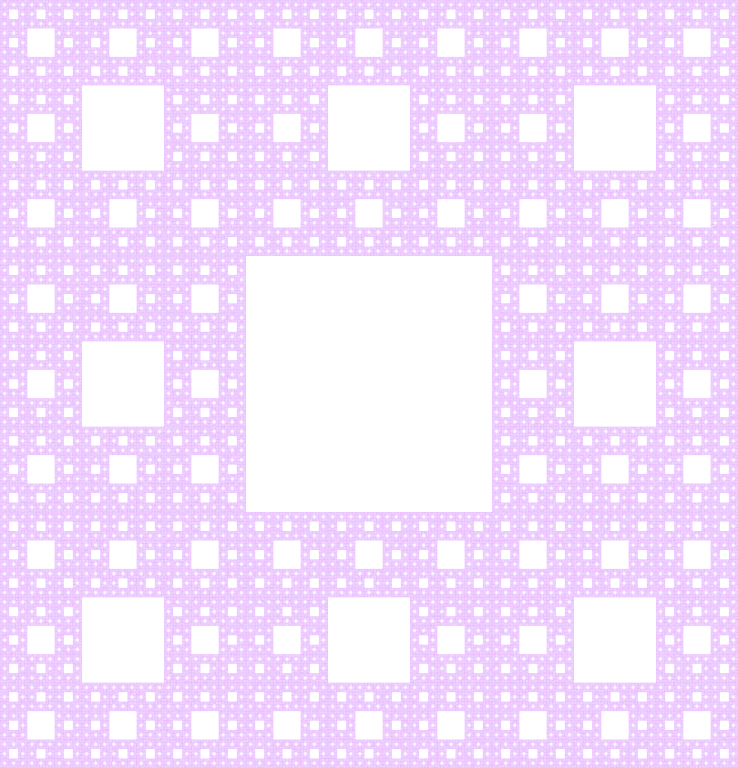
Write a WebGL 1 fragment shader that draws this pattern.

```glsl
precision highp float;
// Sierpinski carpet: lilac ground with white square holes at six nested scales.

uniform vec2 u_resolution;

float hash(vec2 p) {
  vec3 q = fract(p.xyx * vec3(0.1031, 0.1030, 0.0973));
  q += dot(q, q.yzx + 33.33);
  return fract((q.x + q.y) * q.z);
}

// Share of a box filter covered by the middle-third hole of a unit cell
float holeCoverage(vec2 cell, vec2 width) {
  vec2 d = abs(fract(cell) - 0.5);
  vec2 overlap = min(d + 0.5 * width, vec2(1.0 / 6.0))
               - max(d - 0.5 * width, vec2(-1.0 / 6.0));
  overlap = max(overlap, 0.0) / width;
  return overlap.x * overlap.y;
}

void main() {
  vec2 uv = gl_FragCoord.xy / u_resolution;
  vec2 pixel = 1.0 / u_resolution;

  // Each level divides the cells by three; the two finest are softened
  float hole = 0.0;
  float scale = 1.0;
  for (int level = 1; level <= 6; level++) {
    vec2 blur = level > 4 ? max(pixel, vec2(0.0027)) : pixel;
    hole = max(hole, holeCoverage(uv * scale, min(blur * scale, vec2(0.66))));
    scale *= 3.0;
  }

  // Fine pink and violet grain on the ground
  vec2 grain = floor(uv * vec2(492.0, 512.0));
  float shade = hash(grain) - 0.5;
  float tint = hash(grain + 71.0) - 0.5;
  vec3 lilac = vec3(0.92, 0.765, 1.0) + vec3(0.04 * tint, 0.07 * shade, 0.0);

  gl_FragColor = vec4(mix(lilac, vec3(1.0), hole), 1.0);
}
```
